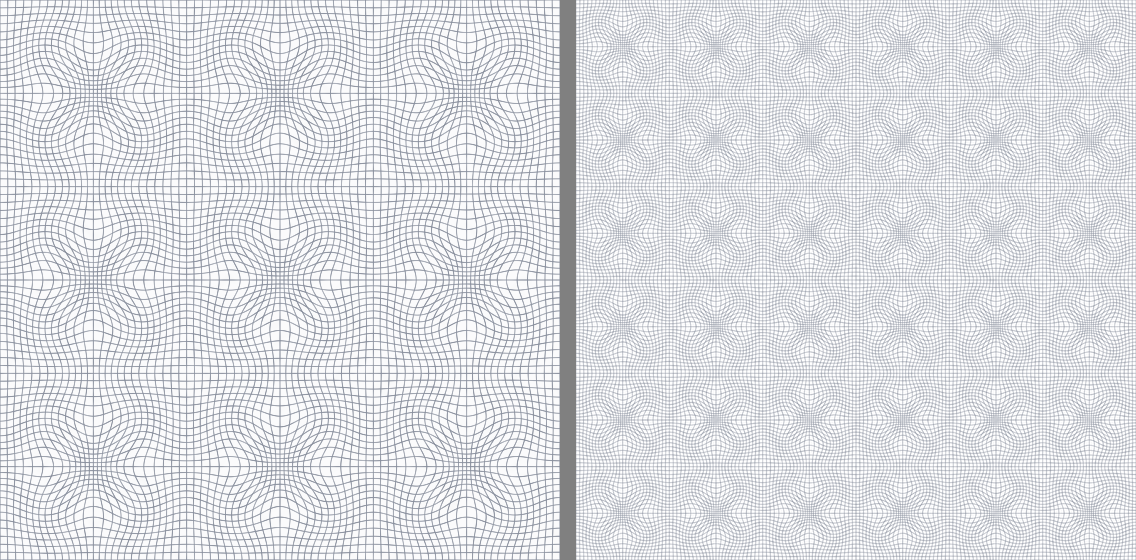
Left: one tile. Right: repeated 2 by 2.
Reproduce this pattern procedurally as a three.js fragment shader.

```glsl
varying vec2 vUv;

const float TAU = 6.2831853;
const float REPEATS = 3.0;
const float LINES_PER_TILE = 26.0;

// One periodic displacement wave, the same for both axes.
vec2 wave(vec2 p, float along, float across) {
  return sin(TAU * along * p) * cos(TAU * across * p.yx);
}

// Narrow pull towards the middle of each tile.
vec2 pinch(vec2 p, float amount, float spread) {
  vec2 local = fract(p + 0.5) - 0.5;
  return amount * local * exp(-dot(local, local) / spread);
}

// Star-shaped warp: lines sag along the axes and crowd at the diagonals.
vec2 starWarp(vec2 p) {
  vec2 sag = 0.005 * wave(p, 1.0, 1.0) + 0.03 * wave(p, 1.0, 2.0);
  vec2 crowd = 0.005 * wave(p, 2.0, 1.0) + 0.011 * wave(p, 2.0, 2.0);
  return p + sag + crowd + pinch(p, 0.38, 0.0267);
}

vec2 meshAt(vec2 uv) {
  return starWarp(uv * REPEATS - 0.5) * LINES_PER_TILE;
}

// Distance to the nearest line of each family, in canvas units.
vec2 lineDistance(vec2 uv, float stepSize) {
  vec2 mesh = meshAt(uv);
  vec2 dx = (meshAt(uv + vec2(stepSize, 0.0)) - mesh) / stepSize;
  vec2 dy = (meshAt(uv + vec2(0.0, stepSize)) - mesh) / stepSize;
  vec2 slope = sqrt(dx * dx + dy * dy);
  return abs(fract(mesh + 0.5) - 0.5) / max(slope, vec2(0.001));
}

// Layered sines with whole frequencies, so the result wraps.
float unevenness(vec2 uv) {
  vec2 a = TAU * uv;
  float broad = sin(13.0 * a.x + 2.0 * sin(7.0 * a.y));
  float small = sin(31.0 * a.y + 2.0 * sin(19.0 * a.x));
  return 0.5 * (broad + small);
}

void main() {
  vec3 paper = vec3(0.985, 0.986, 0.989);
  vec3 ink = vec3(0.535, 0.56, 0.615);
  float uneven = unevenness(vUv);

  // Soft thin strokes with slightly varying strength.
  vec2 d = lineDistance(vUv, 0.0002);
  vec2 stroke = 1.0 - smoothstep(vec2(0.0002), vec2(0.0019), d);
  stroke *= 0.8 + 0.14 * uneven;
  float cover = 1.0 - (1.0 - stroke.x) * (1.0 - stroke.y);

  // Faint grey bloom between the strokes.
  paper -= 0.01 * max(uneven, 0.0);

  gl_FragColor = vec4(mix(paper, ink, cover), 1.0);
}
```
